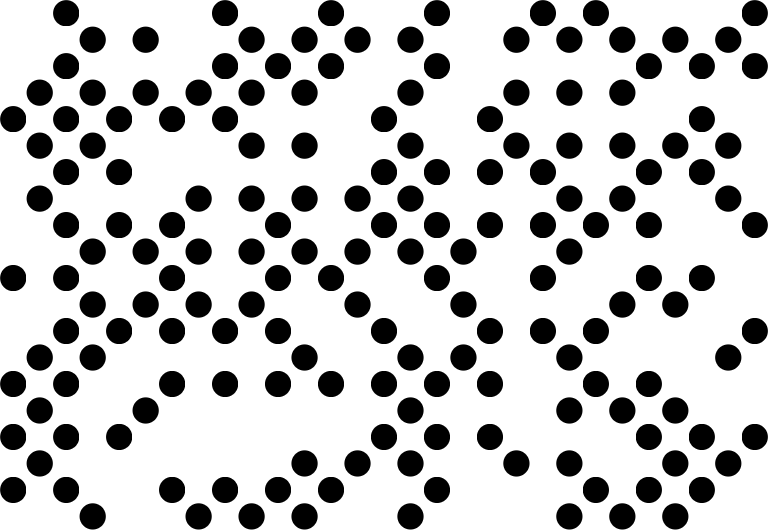
A Shadertoy shader for this pattern:

```glsl
#define COLUMNS 29.0
#define ROWS 20.0
#define DOT_RADIUS 0.495
#define DOT_DENSITY 0.57
#define SEED 17u
#define INK vec3(0.0)
#define PAPER vec3(1.0)

// Integer hash of a cell, returned in 0..1
float hashCell(vec2 cell) {
    uvec2 q = uvec2(ivec2(cell)) * uvec2(1597u, 3812u) + SEED;
    uint h = (q.x ^ (q.y << 8)) * 73244475u;
    h = (h ^ (h >> 16)) * 73244475u;
    h ^= h >> 15;
    return float(h & 65535u) / 65536.0;
}

// Dots may sit only on the even squares of a checkerboard
float hasDot(vec2 cell) {
    float evenSquare = 1.0 - mod(cell.x + cell.y, 2.0);
    float insideGrid = step(cell.y, ROWS - 0.5);
    return evenSquare * insideGrid * step(hashCell(cell), DOT_DENSITY);
}

void mainImage(out vec4 fragColor, in vec2 fragCoord) {
    // Square cells spanning the width, rows counted from the top
    float pixel = COLUMNS / iResolution.x;
    vec2 p = vec2(fragCoord.x, iResolution.y - fragCoord.y) * pixel;
    vec2 cell = floor(p);

    // Antialiased disc, kept or dropped at random
    float edge = length(fract(p) - 0.5) - DOT_RADIUS;
    float disc = clamp(0.5 - edge / pixel, 0.0, 1.0);
    fragColor = vec4(mix(PAPER, INK, disc * hasDot(cell)), 1.0);
}
```
